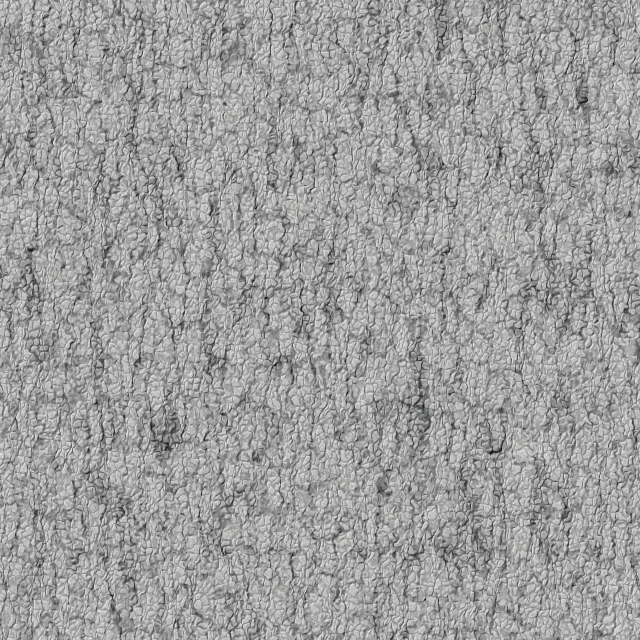
Write a WebGL 1 fragment shader that draws this texture.

```glsl
precision highp float;
// Weathered grey bark-like stone: narrow upright flakes of small lumps, split by thin dark cracks.

uniform vec2 u_resolution;

// Feature densities, in cells per canvas height
const vec2 FLAKE_FREQ  = vec2(46.0, 17.0);
const vec2 LUMP_FREQ   = vec2(118.0, 80.0);
const vec2 CRUMB_FREQ  = vec2(180.0, 140.0);
const vec2 CRACK_FREQ  = vec2(30.0, 5.0);
const vec2 HOLLOW_FREQ = vec2(50.0, 13.0);
const vec2 STREAK_FREQ = vec2(30.0, 3.0);
const vec2 PIT_FREQ    = vec2(95.0, 55.0);
const float GRIT_FREQ  = 240.0;

// Edge jaggedness, in canvas units
const float BEND_SIZE = 0.007;
const float JAG_SIZE  = 0.0045;
const float FRAY_SIZE = 0.0020;

// Lighting and contrast
const vec2  TO_LIGHT     = vec2(-0.0013, 0.0017);
const float MEAN_TONE    = 0.634;
const float MEAN_FLAKE   = 0.66;
const float MEAN_LUMP    = 0.47;
const float FLAKE_SHADE  = 0.140;
const float LUMP_SHADE   = 0.110;
const float RELIEF_SHADE = 0.170;
const float CRACK_SHADE  = 0.190;
const float HOLLOW_SHADE = 0.035;
const float STREAK_SHADE = 0.014;
const float GRIT_SHADE   = 0.085;
const float PIT_SHADE    = 0.180;

// Tints around neutral grey
const vec3 SHADOW_TINT = vec3(-0.006, 0.006, 0.000);
const vec3 LIGHT_TINT  = vec3(0.006, -0.001, -0.004);

vec2 hash22(vec2 p) {
  vec3 q = fract(vec3(p.xyx) * vec3(0.1031, 0.1030, 0.0973));
  q += dot(q, q.yzx + 33.33);
  return fract((q.xx + q.yz) * q.zy);
}

float cornerSlope(vec2 cell, vec2 corner, vec2 f) {
  return dot(hash22(cell + corner) * 2.0 - 1.0, f - corner);
}

// Gradient noise, roughly -1 to 1
float noise(vec2 p) {
  vec2 cell = floor(p);
  vec2 f = p - cell;
  vec2 u = f * f * f * (f * (f * 6.0 - 15.0) + 10.0);
  float low  = mix(cornerSlope(cell, vec2(0.0, 0.0), f),
                   cornerSlope(cell, vec2(1.0, 0.0), f), u.x);
  float high = mix(cornerSlope(cell, vec2(0.0, 1.0), f),
                   cornerSlope(cell, vec2(1.0, 1.0), f), u.x);
  return 1.7 * mix(low, high, u.y);
}

vec2 noisePair(vec2 p) {
  return vec2(noise(p + 7.3), noise(p + 141.7));
}

// Distance-like value that is 0 on the borders of scattered cells
float cellBorder(vec2 p) {
  vec2 cell = floor(p);
  float nearest = 8.0;
  float second = 8.0;
  for (int j = -1; j <= 1; j++) {
    for (int i = -1; i <= 1; i++) {
      vec2 neighbour = cell + vec2(float(i), float(j));
      float d = length(neighbour + hash22(neighbour) - p);
      second = min(second, max(nearest, d));
      nearest = min(nearest, d);
    }
  }
  return second - nearest;
}

// Displaces the surface so that edges wander and fray
vec2 fray(vec2 p) {
  return p + BEND_SIZE * noisePair(p * vec2(24.0, 16.0))
           + JAG_SIZE * noisePair(p * vec2(72.0, 60.0) + 31.0)
           + FRAY_SIZE * noisePair(p * vec2(150.0, 130.0) + 63.0);
}

// Heights of the flakes (x) and of the lumps on them (y), 0 to 1
vec2 surfaceHeights(vec2 p) {
  vec2 q = fray(p);
  float crumb = noise(p * CRUMB_FREQ + 11.4);
  float flake = cellBorder(q * FLAKE_FREQ + 3.7) + 0.10 * crumb;
  float lump = cellBorder(q * LUMP_FREQ + 57.2) + 0.16 * crumb;
  return smoothstep(vec2(0.0), vec2(0.25, 0.45), vec2(flake, lump));
}

void main() {
  vec2 p = gl_FragCoord.xy / u_resolution.y;
  vec2 q = fray(p);

  // Flakes and lumps, lit from the upper left
  vec2 heights = surfaceHeights(p);
  vec2 slope = heights - surfaceHeights(p + TO_LIGHT);
  float tone = MEAN_TONE + FLAKE_SHADE * (heights.x - MEAN_FLAKE)
             + LUMP_SHADE * (heights.y - MEAN_LUMP)
             + RELIEF_SHADE * dot(slope, vec2(0.5, 0.6));

  // Long thin cracks, interrupted by the raised lumps
  float crack = 1.0 - smoothstep(0.02, 0.13, abs(noise(q * CRACK_FREQ + 37.3)));
  tone -= CRACK_SHADE * crack * (1.0 - 0.6 * heights.y);

  // Faint upright hollows and streaks
  float hollow = noise(q * HOLLOW_FREQ + 29.6);
  tone += HOLLOW_SHADE * hollow + STREAK_SHADE * noise(q * STREAK_FREQ + 71.5);

  // Grit, and sparse small pits between the lumps
  tone += GRIT_SHADE * noise(p * GRIT_FREQ + 5.9);
  float pitField = noise(q * PIT_FREQ + 93.1) - 0.3 * hollow;
  tone -= PIT_SHADE * (1.0 - 0.6 * heights.x) * smoothstep(0.50, 0.75, pitField);

  // Greenish shadows, slightly warm highlights
  vec3 tint = mix(SHADOW_TINT, LIGHT_TINT, smoothstep(0.45, 0.75, tone));
  gl_FragColor = vec4(clamp(vec3(tone) + tint, 0.12, 0.86), 1.0);
}
```
